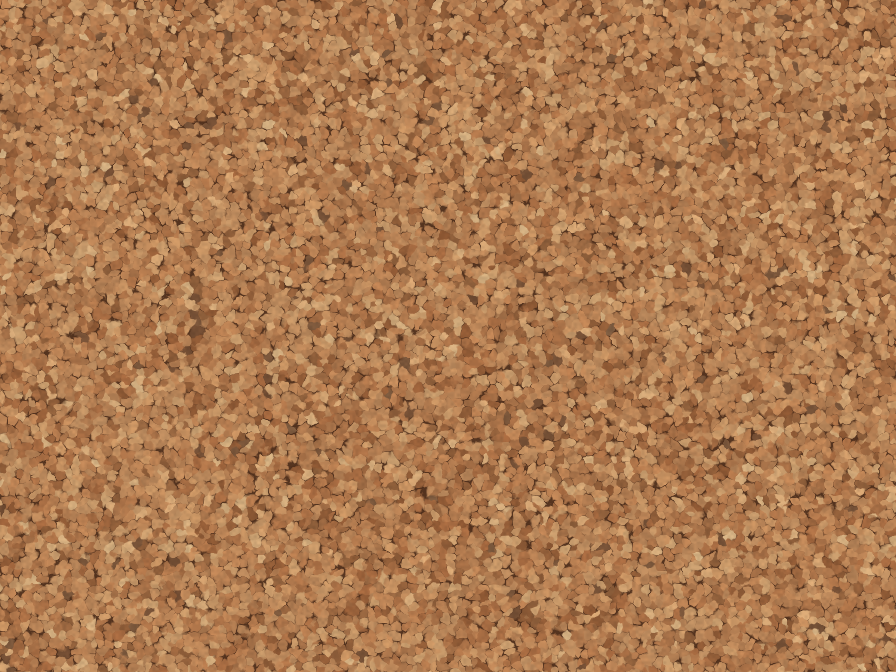
Give the GLSL for this texture, as a Shadertoy shader.

```glsl
const float GRAINS_PER_HEIGHT = 84.0;

const vec3 GAP    = vec3(0.29, 0.17, 0.10);
const vec3 BARK   = vec3(0.41, 0.28, 0.19);
const vec3 UMBER  = vec3(0.545, 0.35, 0.21);
const vec3 RUST   = vec3(0.645, 0.425, 0.265);
const vec3 TAN    = vec3(0.695, 0.482, 0.312);
const vec3 HONEY  = vec3(0.742, 0.532, 0.352);
const vec3 PALE   = vec3(0.785, 0.60, 0.41);
const vec3 CREAM  = vec3(0.835, 0.67, 0.48);

// Integer hash: three random values in 0..1 per cell and seed
vec3 hash3(vec2 cell, int seed) {
    uvec3 v = uvec3(ivec3(ivec2(cell), seed)) * 1664525u + 1013904223u;
    v.x += v.y * v.z; v.y += v.z * v.x; v.z += v.x * v.y;
    v ^= v >> 16u;
    v.x += v.y * v.z; v.y += v.z * v.x; v.z += v.x * v.y;
    return vec3(v >> 8u) / 16777216.0;
}

float valueNoise(vec2 p, int seed) {
    vec2 i = floor(p), f = fract(p);
    f = f * f * (3.0 - 2.0 * f);
    float low  = mix(hash3(i, seed).x, hash3(i + vec2(1, 0), seed).x, f.x);
    float high = mix(hash3(i + vec2(0, 1), seed).x, hash3(i + vec2(1, 1), seed).x, f.x);
    return mix(low, high, f.y);
}

// Distance to a grain centre in a turned, stretched metric with three corners
float grainDistance(vec2 offset, vec3 shape) {
    float angle = shape.x * 6.2832;
    float stretch = mix(1.0, 1.4, shape.y);
    float size = mix(0.76, 1.26, shape.z);
    vec2 axis = vec2(cos(angle), sin(angle));
    vec2 q = vec2(dot(offset, axis), dot(offset, vec2(-axis.y, axis.x)));
    q *= vec2(1.0 / stretch, stretch) / size;
    float triangle = max(abs(q.x) * 0.866 + q.y * 0.5, -q.y);
    return mix(length(q), triangle, 0.55);
}

// Finds the two closest grains; returns their distances
vec2 nearestGrains(vec2 p, out vec2 first, out vec2 second) {
    vec2 home = floor(p);
    vec2 dist = vec2(9.0);
    first = second = home;
    for (int y = -2; y <= 2; y++) {
        for (int x = -2; x <= 2; x++) {
            vec2 cell = home + vec2(x, y);
            vec2 centre = cell + 0.5 + 0.95 * (hash3(cell, 1).xy - 0.5);
            float d = grainDistance(p - centre, hash3(cell, 2));
            if (d < dist.x) {
                dist = vec2(d, dist.x);
                second = first;
                first = cell;
            } else if (d < dist.y) {
                dist.y = d;
                second = cell;
            }
        }
    }
    return dist;
}

// Cork tone from dark to light, with small shifts towards red or yellow
vec3 grainColor(vec2 cell) {
    vec3 rnd = hash3(cell, 3);
    float tone = rnd.x;
    vec3 color = mix(UMBER, RUST, smoothstep(0.0, 0.15, tone));
    color = mix(color, TAN, smoothstep(0.15, 0.38, tone));
    color = mix(color, HONEY, smoothstep(0.38, 0.66, tone));
    color = mix(color, PALE, smoothstep(0.66, 0.92, tone));
    color = mix(color, CREAM, smoothstep(0.92, 1.0, tone));
    color *= 1.0 + (rnd.y - 0.5) * vec3(-0.02, 0.06, 0.12);
    return mix(color, BARK, 0.8 * step(0.988, rnd.z));
}

void mainImage(out vec4 fragColor, in vec2 fragCoord) {
    vec2 p = fragCoord / iResolution.y * GRAINS_PER_HEIGHT;
    float pixel = GRAINS_PER_HEIGHT / iResolution.y;

    // Ragged grain outlines
    vec2 ragged = vec2(valueNoise(p * 2.8, 4), valueNoise(p * 2.8, 5)) - 0.5;
    vec2 first, second;
    vec2 dist = nearestGrains(p + 0.26 * ragged, first, second);
    float border = dist.y - dist.x;

    // Grain faces, blended across the border
    float blend = 0.5 - 0.5 * smoothstep(0.0, max(pixel, 0.06), border);
    vec3 color = mix(grainColor(first), grainColor(second), blend);

    // Fine mottling inside the grains
    color *= 1.0 + 0.13 * (valueNoise(p * 2.6, 6) - 0.5);

    // Short dark pits between loosely packed grains, and broken seams
    float loose = dist.x + 0.26 * (valueNoise(p * 1.5, 8) - 0.5);
    float pit = smoothstep(0.66, 0.88, loose);
    float seam = 1.0 - smoothstep(0.0, 0.12 + pixel, border);
    seam *= smoothstep(0.42, 0.74, loose);
    color = mix(color, GAP, clamp(0.55 * pit + 0.55 * seam, 0.0, 0.9));

    fragColor = vec4(color, 1.0);
}
```
